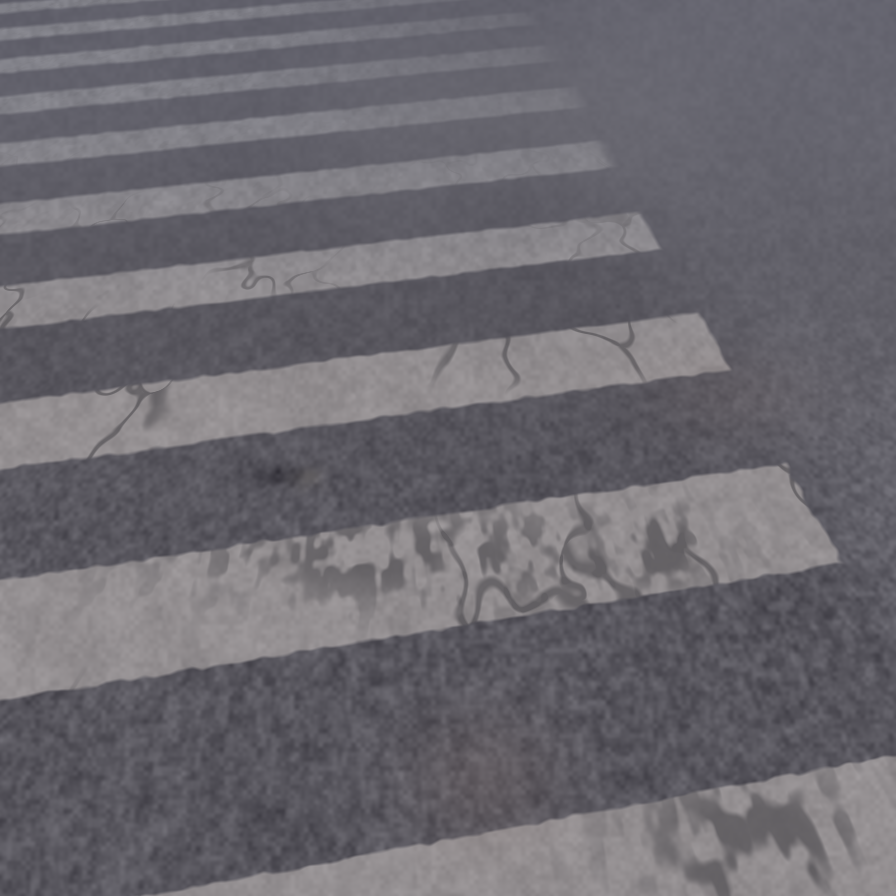
This texture is drawn by a three.js fragment shader. Its source:

```glsl
// Worn zebra crossing on grey asphalt, seen in perspective under soft haze.
// Canvas points map to road coordinates, where fract() repeats the stripes;
// cellular cracks, stretched noise and soft patches add the wear.
varying vec2 vUv;

// Perspective: horizon offset, depth scale, row shift and tilt of the stripes
const float HORIZON = 0.2995;
const float DEPTH = 3.569;
const float ROW_SHIFT = 1.765;
const float TILT = 0.083;
const float CONVERGE = 0.102;
// Line on which the stripes end: x = END_X + END_SLOPE * depth
const float END_X = 0.577;
const float END_SLOPE = 0.578;
// Stripe share of the pitch, far and near, and edge treatment
const float DUTY_FAR = 0.41;
const float DUTY_NEAR = 0.465;
const float EDGE_SOFT = 0.0025;
const float EDGE_WOBBLE = 0.005;
const float CRACK_WIDTH = 0.075;
const float GRAIN = 0.13;

const vec3 ASPHALT_DARK = vec3(0.345, 0.338, 0.368);
const vec3 ASPHALT_OPEN = vec3(0.385, 0.380, 0.412);
const vec3 ASPHALT_FAR = vec3(0.395, 0.395, 0.440);
const vec3 PAINT_NEAR = vec3(0.580, 0.562, 0.570);
const vec3 PAINT_FAR = vec3(0.505, 0.505, 0.535);
const vec3 CRACK = vec3(0.350, 0.340, 0.355);
const vec3 HAZE = vec3(0.480, 0.475, 0.500);
const vec3 WARM = vec3(0.560, 0.460, 0.430);

vec2 hash2(vec2 p) {
  vec3 q = fract(p.xyx * vec3(0.1031, 0.1030, 0.0973));
  q += dot(q, q.yzx + 33.33);
  return fract((q.xx + q.yz) * q.zy);
}

float noise(vec2 p) {
  vec2 i = floor(p), f = fract(p);
  f = f * f * (3.0 - 2.0 * f);
  float low = mix(hash2(i).x, hash2(i + vec2(1.0, 0.0)).x, f.x);
  float high = mix(hash2(i + vec2(0.0, 1.0)).x, hash2(i + 1.0).x, f.x);
  return mix(low, high, f.y);
}

// Gap between the two nearest cell points: zero on cell borders
float cellBorder(vec2 p) {
  vec2 i = floor(p), f = fract(p);
  float nearest = 8.0, second = 8.0;
  for (int y = -1; y <= 1; y++) {
    for (int x = -1; x <= 1; x++) {
      vec2 cell = vec2(float(x), float(y));
      float d = length(cell + hash2(i + cell) - f);
      second = min(second, max(nearest, d));
      nearest = min(nearest, d);
    }
  }
  return second - nearest;
}

// Soft elliptical spot
float spot(vec2 p, vec2 center, vec2 size) {
  vec2 q = (p - center) / size;
  return exp(-dot(q, q));
}

void main() {
  vec2 p = vec2(vUv.x, 1.0 - vUv.y); // y grows toward the viewer

  // Road coordinates
  float rowY = (p.y + TILT * p.x) / (1.0 - CONVERGE * p.x);
  float row = DEPTH / (rowY + HORIZON) - ROW_SHIFT;
  row += 0.083 * smoothstep(0.8, 1.02, rowY);
  float pitch = (rowY + HORIZON) * (rowY + HORIZON) / DEPTH;
  float endGap = END_X + END_SLOPE * p.y - p.x;
  vec2 road = vec2(4.0 * endGap / (p.y + HORIZON), row);
  float close = smoothstep(0.05, 0.7, p.y);

  // Asphalt with coarse and fine grain
  float coarse = noise(road * 15.0) - 0.5;
  float medium = noise(road * 38.0 + 7.0) - 0.5;
  float fine = noise(p * 190.0) + noise(p * 97.0 + 31.0) - 1.0;
  float grain = fine * mix(0.3, 0.5, close);
  grain += (0.55 * medium + 0.3 * coarse) * smoothstep(0.2, 0.75, p.y);
  vec3 asphalt = mix(ASPHALT_DARK, ASPHALT_OPEN, smoothstep(0.1, -0.12, endGap));
  asphalt = mix(asphalt, ASPHALT_FAR, 0.75 * smoothstep(0.4, 0.0, p.y));
  asphalt += GRAIN * grain * mix(0.45, 1.0, close);
  asphalt += 0.025 * (noise(p * 7.0) - 0.5);

  // Hollow in the road with a pale rim
  vec2 ragged = p + 0.012 * (vec2(noise(p * 60.0), noise(p * 60.0 + 9.0)) - 0.5);
  asphalt -= 0.13 * spot(ragged, vec2(0.307, 0.531), vec2(0.026, 0.013));
  asphalt += vec3(0.055, 0.05, 0.03) * spot(ragged, vec2(0.342, 0.534), vec2(0.016, 0.013));

  // Stripe mask from distances in canvas units
  float duty = mix(DUTY_FAR, DUTY_NEAR, smoothstep(0.4, 0.7, rowY));
  float across = fract(row + 0.5 * duty - 0.5) - 0.5;
  float wobble = (noise(p * 75.0) - 0.5) * EDGE_WOBBLE * mix(0.3, 1.0, close);
  float side = (0.5 * duty - abs(across)) * pitch + wobble;
  float endSoft = mix(0.022, 0.003, smoothstep(0.05, 0.28, p.y));
  float stripe = smoothstep(-EDGE_SOFT, EDGE_SOFT, side);
  stripe *= smoothstep(-endSoft, endSoft, endGap + 1.5 * wobble);
  stripe *= 1.0 - 0.65 * smoothstep(0.22, 0.0, p.y) * smoothstep(0.15, 0.6, p.x);

  // Paint with cracks and rubbed areas
  vec3 paint = mix(PAINT_FAR, PAINT_NEAR, smoothstep(0.05, 0.45, p.y));
  paint += 0.04 * fine + 0.03 * (noise(p * 22.0) - 0.5);
  vec2 bend = vec2(noise(road * 7.0), noise(road * 7.0 + 19.0)) - 0.5;
  float border = cellBorder(road * vec2(1.6, 1.3) + 0.35 * bend);
  float broken = smoothstep(0.35, 0.7, noise(road * vec2(1.3, 2.1) + 4.0));
  float cracks = smoothstep(CRACK_WIDTH, 0.015, border) * broken * smoothstep(0.12, 0.4, p.y);
  float rubbed = spot(p, vec2(0.46, 0.62), vec2(0.26, 0.055));
  rubbed += spot(p, vec2(0.74, 0.605), vec2(0.035, 0.045));
  rubbed += 1.2 * spot(p, vec2(0.84, 0.95), vec2(0.13, 0.09));
  float flakes = noise(road * vec2(13.0, 9.0) + 2.0) * 0.6 + noise(road * vec2(30.0, 22.0)) * 0.4;
  float wear = smoothstep(0.52, 0.78, flakes + 0.12 * rubbed) * min(rubbed + 0.1, 1.0);
  paint = mix(paint, CRACK, clamp(0.75 * cracks + 0.8 * wear, 0.0, 0.85));
  vec3 color = mix(asphalt, paint, stripe);

  // Haze and warm glints
  color = mix(color, HAZE, 0.3 * spot(p, vec2(0.58, 0.13), vec2(0.22, 0.1)));
  color = mix(color, WARM, 0.16 * spot(p, vec2(0.54, 0.87), vec2(0.085, 0.075)));
  color = mix(color, WARM, 0.09 * spot(p, vec2(0.82, 0.44), vec2(0.1, 0.05)));
  gl_FragColor = vec4(color, 1.0);
}
```
